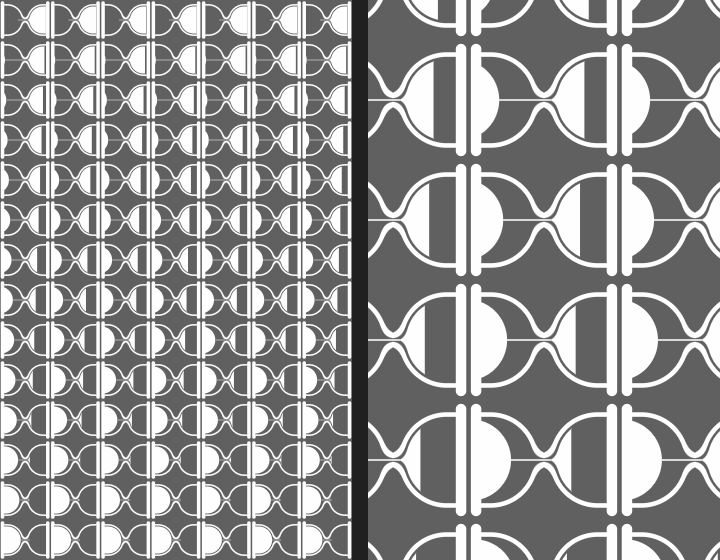
Left: the whole. Right: its middle third, enlarged.
Write a WebGL 2 fragment shader that draws this pattern.

```glsl
#version 300 es
precision highp float;

uniform vec2 u_resolution;
out vec4 fragColor;

const vec2 GRID = vec2(7.0, 14.0);
const vec2 CELL = vec2(69.1, 54.9);   // design units per tile
const vec3 SLATE = vec3(0.378);
const vec3 CHALK = vec3(0.995);

const float BULB_X = 24.5;
const float BULB_RADIUS = 20.8;
const float NECK = 1.8;
const float BAR_X = 31.1;
const float BAR_RADIUS = 2.4;
const float BAR_REACH = 23.3;
const float OUTLINE = 1.05;
const float SAND_INSET = 2.2;

float smoothMin(float a, float b, float k) {
    float h = max(k - abs(a - b), 0.0) / k;
    return min(a, b) - h * h * k * 0.25;
}

// Disc at the origin, extended without end towards +x
float roundedSlab(vec2 p, float radius) {
    return length(vec2(min(p.x, 0.0), p.y)) - radius;
}

// Hourglass on its side: mirrored bulbs joined by a narrow neck
float hourglass(vec2 p, float bulbX, float radius, float neck) {
    float bulb = roundedSlab(vec2(abs(p.x) - bulbX, p.y), radius);
    return smoothMin(bulb, abs(p.y) - neck, 6.0);
}

float verticalCapsule(vec2 p, float reach, float radius) {
    p.y -= clamp(p.y, -reach, reach);
    return length(p) - radius;
}

// Sand still to fall, cut flat at its level
float upperSand(vec2 p, float inside, float level) {
    return max(max(inside, p.x - level), -p.x);
}

// Rounded heap growing from the left bar
float heap(vec2 p, float inside, float tip, float radius) {
    float mound = roundedSlab(vec2(tip - radius - p.x, p.y), radius);
    return max(max(inside, mound), p.x);
}

float stream(vec2 p, float start, float end, float halfWidth) {
    return max(abs(p.y) - halfWidth, max(start - p.x, p.x - end));
}

float coverage(float d, float pixel) {
    return clamp(0.5 - d / pixel, 0.0, 1.0);
}

void main() {
    vec2 grid = gl_FragCoord.xy / u_resolution * GRID;
    vec2 p = (fract(grid) - 0.5) * CELL;
    float row = GRID.y - 1.0 - floor(grid.y);
    vec2 unitsPerPixel = CELL * GRID / u_resolution;
    float pixel = max(unitsPerPixel.x, unitsPerPixel.y);

    // Time passes one step per row, from top to bottom
    float level = 28.5 - 2.0 * row;
    float tip = -29.5 + 1.8 * row;
    float streamStart = row < 0.5 ? -9.0 : tip;

    // Frame and glass
    float glass = hourglass(p, BULB_X, BULB_RADIUS, NECK);
    float withinBars = abs(p.x) - BAR_X;
    float bars = verticalCapsule(vec2(withinBars, p.y), BAR_REACH, BAR_RADIUS);
    float outline = max(abs(glass) - OUTLINE, withinBars);

    // Sand
    float inside = max(glass + SAND_INSET, withinBars);
    float sand = min(upperSand(p, inside, level),
                     heap(p, inside, tip, BULB_RADIUS - SAND_INSET));
    float thread = stream(p, streamStart, 6.0, 0.35);

    float shape = min(min(bars, outline), min(sand, thread));
    fragColor = vec4(mix(SLATE, CHALK, coverage(shape, pixel)), 1.0);
}
```
